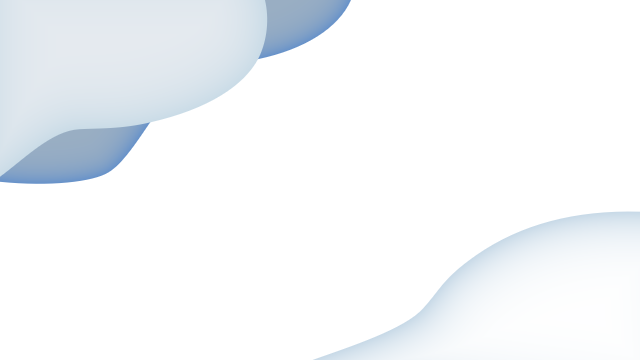
Write a Shadertoy shader that draws this background.

```glsl
const vec3 PAPER = vec3(1.0);
const vec3 BACK_CORE = vec3(0.605, 0.685, 0.765);
const vec3 BACK_RIM = vec3(0.40, 0.57, 0.79);
const vec3 FRONT_CORE = vec3(0.905, 0.922, 0.940);
const vec3 FRONT_RIM = vec3(0.79, 0.86, 0.905);
const vec3 HILL_CORE = vec3(1.0);
const vec3 HILL_RIM = vec3(0.78, 0.85, 0.905);
const float BACK_GLOW = 0.035;   // rim falloff, in canvas heights
const float FRONT_GLOW = 0.08;
const float HILL_GLOW = 0.065;
const float ASPECT = 16.0 / 9.0;
const int CURVE_STEPS = 16;

// Signed distance gathered while a pen traces a closed outline
struct Outline {
    vec2 point;
    vec2 start;
    vec2 pen;
    float distSq;
    float side;
};

Outline beginAt(vec2 point, vec2 start) {
    return Outline(point, start, start, 1e5, -1.0);
}

void lineTo(inout Outline o, vec2 end) {
    vec2 edge = end - o.pen;
    vec2 offset = o.point - o.pen;
    float along = clamp(dot(offset, edge) / max(dot(edge, edge), 1e-9), 0.0, 1.0);
    vec2 gap = offset - edge * along;
    o.distSq = min(o.distSq, dot(gap, gap));

    // Even-odd crossing test
    if ((o.pen.y > o.point.y) != (end.y > o.point.y)) {
        float crossX = o.pen.x + edge.x * offset.y / edge.y;
        if (o.point.x < crossX) o.side = -o.side;
    }
    o.pen = end;
}

void curveTo(inout Outline o, vec2 c1, vec2 c2, vec2 end) {
    vec2 from = o.pen;
    for (int i = 1; i <= CURVE_STEPS; i++) {
        float t = float(i) / float(CURVE_STEPS);
        float s = 1.0 - t;
        lineTo(o, s * s * s * from + 3.0 * s * s * t * c1
                + 3.0 * s * t * t * c2 + t * t * t * end);
    }
}

// Closes the outline; positive inside
float finish(inout Outline o) {
    lineTo(o, o.start);
    return o.side * sqrt(o.distSq);
}

float backCloud(vec2 p) {
    Outline o = beginAt(p, vec2(0.0, 0.495));
    curveTo(o, vec2(0.139, 0.481), vec2(0.259, 0.495), vec2(0.301, 0.521));
    curveTo(o, vec2(0.340, 0.544), vec2(0.380, 0.606), vec2(0.417, 0.660));
    curveTo(o, vec2(0.475, 0.745), vec2(0.579, 0.808), vec2(0.718, 0.836));
    curveTo(o, vec2(0.845, 0.863), vec2(0.940, 0.921), vec2(0.975, 1.0));
    lineTo(o, vec2(1.02, 1.23));
    lineTo(o, vec2(-0.23, 1.23));
    lineTo(o, vec2(-0.23, 0.514));
    return finish(o);
}

float frontCloud(vec2 p) {
    Outline o = beginAt(p, vec2(0.0, 0.509));
    curveTo(o, vec2(0.069, 0.560), vec2(0.144, 0.637), vec2(0.220, 0.641));
    curveTo(o, vec2(0.273, 0.644), vec2(0.336, 0.641), vec2(0.417, 0.660));
    curveTo(o, vec2(0.579, 0.697), vec2(0.678, 0.762), vec2(0.718, 0.838));
    curveTo(o, vec2(0.743, 0.889), vec2(0.748, 0.949), vec2(0.736, 1.0));
    lineTo(o, vec2(0.70, 1.11));
    lineTo(o, vec2(-0.05, 1.11));
    lineTo(o, vec2(-0.05, 0.469));
    return finish(o);
}

float hill(vec2 p) {
    Outline o = beginAt(p, vec2(0.868, 0.0));
    curveTo(o, vec2(0.972, 0.037), vec2(1.125, 0.086), vec2(1.176, 0.144));
    curveTo(o, vec2(1.227, 0.201), vec2(1.231, 0.227), vec2(1.324, 0.292));
    curveTo(o, vec2(1.447, 0.377), vec2(1.597, 0.417), vec2(1.778, 0.412));
    lineTo(o, vec2(1.92, 0.398));
    lineTo(o, vec2(1.95, -0.20));
    lineTo(o, vec2(0.76, -0.037));
    return finish(o);
}

// Lays a shape with a glowing rim over the colour below
vec3 paint(vec3 below, float depth, vec3 core, vec3 rim, float glow) {
    vec3 fill = mix(core, rim, exp(-max(depth, 0.0) / glow));
    float coverage = clamp(depth * iResolution.y + 0.5, 0.0, 1.0);
    return mix(below, fill, coverage);
}

void mainImage(out vec4 fragColor, in vec2 fragCoord) {
    vec2 p = fragCoord / iResolution.xy * vec2(ASPECT, 1.0);
    vec3 color = PAPER;
    color = paint(color, backCloud(p), BACK_CORE, BACK_RIM, BACK_GLOW);
    color = paint(color, frontCloud(p), FRONT_CORE, FRONT_RIM, FRONT_GLOW);
    color = paint(color, hill(p), HILL_CORE, HILL_RIM, HILL_GLOW);
    fragColor = vec4(color, 1.0);
}
```
